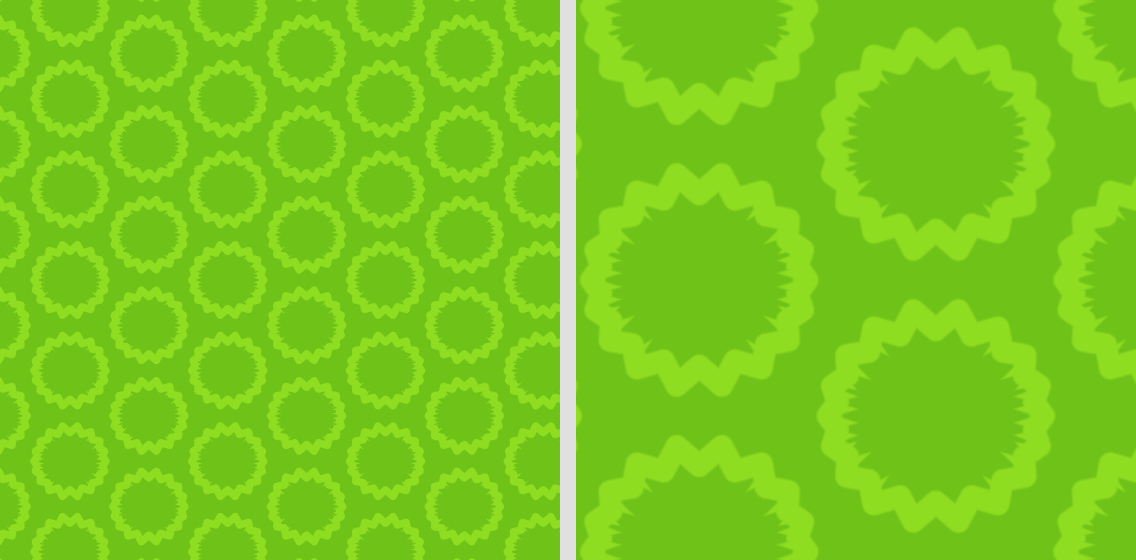
Left: the whole. Right: its middle third, enlarged.
Give the GLSL for this pattern, as a three.js fragment shader.

```glsl
// Staggered columns of scalloped green rings on a flat green ground.
// Each ring is a wavy stroke around a circle, lined inside with tapered teeth;
// one quadrant is built by loops and mirrored across both axes.

#define GROUND vec3(0.435, 0.765, 0.095)
#define RING vec3(0.56, 0.865, 0.13)
#define PITCH vec2(0.2817, 0.1618)
#define ORIGIN vec2(0.125, 0.5)
#define LOBE_RADIUS 0.0642
#define HALF_STROKE 0.0067
#define VALLEY_DEPTH vec2(0.005, 0.013)
#define TOOTH_ROOT 0.0580
#define TOOTH_TIP vec2(0.0435, 0.0505)
#define TOOTH_HALF 0.0036
#define SOFTNESS 0.0011

varying vec2 vUv;

float hash(float n) {
  n = fract(n * 0.1031 + 0.37);
  n *= n + 33.33;
  return fract(n * (n + n));
}

vec2 polar(float radius, float angle) {
  return radius * vec2(cos(angle), sin(angle));
}

// Distance to a segment whose half width runs from wa to wb.
float taperedSegment(vec2 p, vec2 a, vec2 b, float wa, float wb) {
  vec2 ab = b - a;
  float t = clamp(dot(p - a, ab) / dot(ab, ab), 0.0, 1.0);
  return length(p - a - ab * t) - mix(wa, wb, t);
}

// Lobes crowd at the sides and spread out at the top and bottom.
float lobeAngle(float index) {
  float even = radians(20.0) * index;
  return even - 0.105 * sin(2.0 * even);
}

vec2 lobe(float index) {
  return polar(LOBE_RADIUS, lobeAngle(index));
}

vec2 valley(float index) {
  float angle = lobeAngle(index);
  float s = sin(angle);
  return polar(LOBE_RADIUS - mix(VALLEY_DEPTH.x, VALLEY_DEPTH.y, s * s), angle);
}

float ringDistance(vec2 p) {
  p = abs(p);
  float d = 1.0;

  // Scalloped stroke
  for (int i = 0; i < 5; i++) {
    float k = float(i);
    vec2 low = valley(k + 0.5);
    d = min(d, taperedSegment(p, lobe(k), low, HALF_STROKE, HALF_STROKE));
    d = min(d, taperedSegment(p, low, lobe(k + 1.0), HALF_STROKE, HALF_STROKE));
  }

  // Inner teeth, uneven in length and lean
  for (int i = 0; i < 9; i++) {
    float k = float(i);
    float angle = lobeAngle(0.5 * k + 0.25);
    float lean = 0.10 * (hash(k + 17.0) - 0.5);
    float tip = mix(TOOTH_TIP.x, TOOTH_TIP.y, hash(k + 3.0));
    d = min(d, taperedSegment(p, polar(TOOTH_ROOT, angle),
                              polar(tip, angle + lean), TOOTH_HALF, 0.0));
  }
  return d;
}

// Offset from the nearest point of a rectangular lattice.
vec2 latticeOffset(vec2 p) {
  return mod(p + 0.5 * PITCH, PITCH) - 0.5 * PITCH;
}

void main() {
  // Two interleaved lattices make the staggered columns
  vec2 p = vUv - ORIGIN;
  vec2 a = latticeOffset(p);
  vec2 b = latticeOffset(p + 0.5 * PITCH);
  vec2 local = dot(a, a) < dot(b, b) ? a : b;

  float cover = 1.0 - smoothstep(-SOFTNESS, SOFTNESS, ringDistance(local));
  gl_FragColor = vec4(mix(GROUND, RING, cover), 1.0);
}
```
